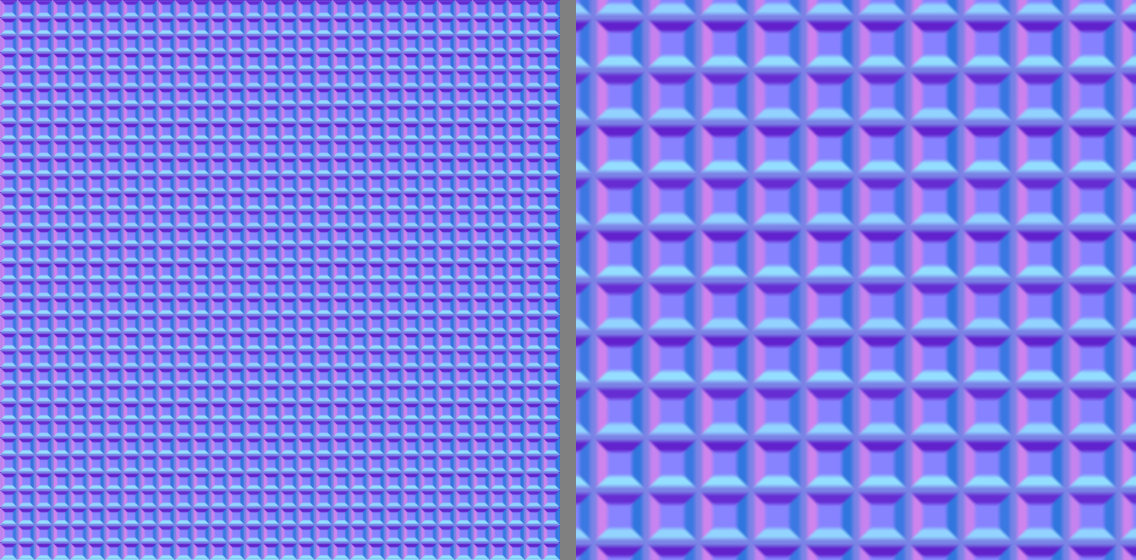
Left, the full canvas; right, a detail of the centre.
This texture map is drawn by a Shadertoy shader. Its source:

```glsl
// Tangent-space normal map of a square grid: recessed panels with four bevels.
// Each cell is a box distance split by mitred corners; every side takes the
// colour of the direction it faces, with soft edges and alternating strength.

#define REPEATS 32.0        // cells across and down
#define FLOOR_HALF 0.23     // half width of the flat panel, in cells
#define RIM_HALF 0.43       // half width of the recess, in cells
#define SOFTNESS 0.065      // edge blur, in cells
#define ALTERNATION 0.12    // bevel strength lost on even rows and columns
#define DRIFT 0.02          // slow tint change across the canvas
#define FLAT_COLOR vec3(0.53, 0.51, 1.00)
#define RIDGE_COLOR vec3(0.48, 0.51, 0.90)
#define LEFT_COLOR vec3(0.81, 0.51, 0.93)
#define RIGHT_COLOR vec3(0.19, 0.46, 0.87)
#define TOP_COLOR vec3(0.38, 0.13, 0.80)
#define BOTTOM_COLOR vec3(0.58, 0.87, 1.00)

// Soft step centred on an edge.
float softEdge(float edge, float blur, float x) {
    return smoothstep(edge - blur, edge + blur, x);
}

vec3 panelColor(vec2 p, float blur) {
    vec2 local = fract(p) - 0.5;
    vec2 reach = abs(local);
    float boxDist = max(reach.x, reach.y);

    // Bevel facing, blended along the diagonal mitres.
    float sideways = softEdge(0.0, blur, reach.x - reach.y);
    vec3 horizontal = local.x < 0.0 ? LEFT_COLOR : RIGHT_COLOR;
    vec3 vertical = local.y < 0.0 ? TOP_COLOR : BOTTOM_COLOR;
    vec3 bevelColor = mix(vertical, horizontal, sideways);

    // Odd rows and columns keep full strength.
    vec2 odd = mod(floor(p), 2.0);
    float strength = 1.0 - ALTERNATION * (1.0 - mix(odd.y, odd.x, sideways));

    // Ridges vanish at the canvas border, where the bevel runs to the edge.
    vec2 border = min(p, REPEATS - p);
    float inside = smoothstep(0.0, 0.12, min(border.x, border.y));
    float bevel = softEdge(FLOOR_HALF, blur, boxDist);
    float ridge = softEdge(RIM_HALF, blur, boxDist) * inside;

    vec3 color = mix(FLAT_COLOR, bevelColor, bevel * strength);
    return mix(color, RIDGE_COLOR, ridge);
}

void mainImage(out vec4 fragColor, in vec2 fragCoord) {
    vec2 uv = fragCoord / iResolution.xy;
    uv.y = 1.0 - uv.y;  // rows count downward
    float pixel = REPEATS / min(iResolution.x, iResolution.y);
    vec3 color = panelColor(uv * REPEATS, max(SOFTNESS, 0.7 * pixel));

    // Slightly redder to the left, greener toward the bottom.
    color.rg += DRIFT * vec2(0.5 - uv.x, uv.y - 0.5);
    fragColor = vec4(clamp(color, 0.0, 1.0), 1.0);
}
```
